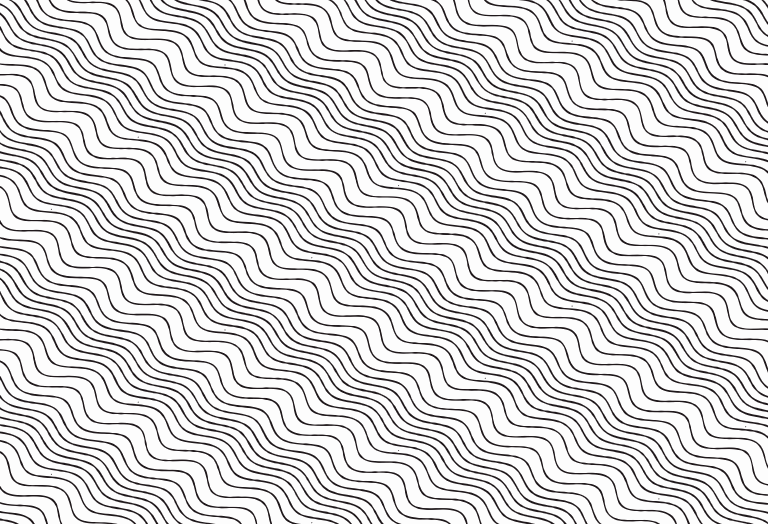
Write a Shadertoy shader that draws this pattern.

```glsl
// Thin dark wavy lines run diagonally down a white sheet.
// Each line is a sine along the wave axis, repeated along the wavefront with
// gaps that tighten and open in bands; noise and specks roughen the print.

const float TAU = 6.2831853;
const vec3 PAPER = vec3(0.994, 0.992, 0.993);
const vec3 INK = vec3(0.12, 0.095, 0.105);

const vec2 ORIGIN = vec2(0.4294, 0.876);      // anchor of the repeat
const vec2 FRONT_STEP = vec2(0.1656, 0.1378); // repeat along the wavefront
const float TILE_HEIGHT = 0.5057;             // three waves, straight up
const float LINES_PER_STEP = 10.0;
const float DRIFT = 0.331;                    // mean lean from the wave axis
const float STEEPNESS = 0.64;                 // greatest added slope
const float BUNCHING = 0.30;                  // change of line density in bands
const float HALF_WIDTH = 0.0016;

float hash21(vec2 p) {
    vec3 q = fract(vec3(p.xyx) * 0.1031);
    q += dot(q, q.yzx + 33.33);
    return fract((q.x + q.y) * q.z);
}

float valueNoise(vec2 p) {
    vec2 cell = floor(p);
    vec2 f = fract(p);
    f = f * f * (3.0 - 2.0 * f);
    float low = mix(hash21(cell), hash21(cell + vec2(1.0, 0.0)), f.x);
    float high = mix(hash21(cell + vec2(0.0, 1.0)), hash21(cell + 1.0), f.x);
    return mix(low, high, f.y);
}

// Antialiased fill of a signed distance
float coverage(float dist, float pixel) {
    return clamp(0.5 - dist / pixel, 0.0, 1.0);
}

// Position in repeats: x along the wavefront, y straight up
vec2 tileCoords(vec2 p, vec2 frontStep, float tileHeight) {
    float along = p.x / frontStep.x;
    return vec2(along, (p.y - along * frontStep.y) / tileHeight);
}

// Distance to the centre of the nearest wavy line
float waveDistance(vec2 p, vec2 tile, float drift, float steepness, float bunching) {
    float stepLength = length(FRONT_STEP);
    vec2 front = FRONT_STEP / stepLength;
    vec2 axis = vec2(front.y, -front.x);
    float spacing = stepLength / LINES_PER_STEP;
    float wavelength = TILE_HEIGHT * front.x / 3.0;

    // Sine path measured across the wave axis
    float u = dot(p, axis);
    float angle = TAU * (u / wavelength - 0.02);
    float curve = drift * u + steepness * wavelength / TAU * sin(angle);
    float slope = drift + steepness * cos(angle);

    // Bands of tighter and wider gaps
    float band = TAU * (tile.x + 2.0 * tile.y - 0.25);
    float index = (dot(p, front) - curve) / spacing - 0.25;
    index += bunching * LINES_PER_STEP / TAU * sin(band);
    float density = 1.0 + bunching * cos(band);

    float offset = abs(fract(index + 0.5) - 0.5) * spacing / density;
    return offset / sqrt(1.0 + slope * slope);
}

// Distance to the nearest speck, one per tile
float speckDistance(vec2 p, vec2 frontStep, float tileHeight) {
    vec2 q = p - round(p.x / frontStep.x) * frontStep;
    q.y -= tileHeight * round(q.y / tileHeight);
    return length(q);
}

void mainImage(out vec4 fragColor, in vec2 fragCoord) {
    float pixel = 1.0 / iResolution.y;
    vec2 uv = fragCoord * pixel;
    vec2 p = uv - ORIGIN;
    vec2 tile = tileCoords(p, FRONT_STEP, TILE_HEIGHT);

    // Lines with uneven, slightly ragged weight
    float weight = HALF_WIDTH * (0.72 + 0.5 * valueNoise(uv * 130.0));
    float line = waveDistance(p, tile, DRIFT, STEEPNESS, BUNCHING) - weight;
    float ink = coverage(line, pixel);

    // Specks between the lines
    float speck = speckDistance(p, FRONT_STEP, TILE_HEIGHT) - 0.001;
    ink = max(ink, 0.7 * coverage(speck, pixel));

    fragColor = vec4(mix(PAPER, INK, ink), 1.0);
}
```
